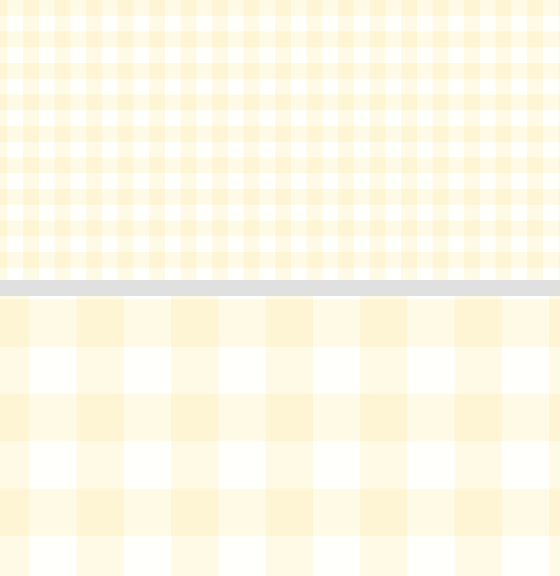
Top, the full canvas; bottom, a detail of the centre.
Reproduce this pattern procedurally as a Shadertoy shader.

```glsl
// Pale yellow gingham: evenly spaced bands crossing on a white ground.

const float PERIOD = 0.1125;       // band spacing, in canvas heights
const float BAND_WIDTH = 0.05625;  // half of each repeat is band
const vec2 BAND_CENTER = vec2(-0.0015, 0.0281); // from the upper left

const vec3 GROUND = vec3(1.0, 1.0, 0.99);
const vec3 SINGLE_LAYER = vec3(1.0, 0.98, 0.90);
const vec3 DOUBLE_LAYER = vec3(0.992, 0.961, 0.827);

// Coverage of a repeated band along one axis, with a softened edge
float bandCoverage(float position, float center, float period, float width, float softness) {
    float offset = (fract((position - center) / period + 0.5) - 0.5) * period;
    return 1.0 - smoothstep(-softness, softness, abs(offset) - 0.5 * width);
}

// Blend the ground, one layer of bands and their crossings
vec3 ginghamColor(float across, float down, vec3 ground, vec3 single, vec3 crossing) {
    vec3 betweenRows = mix(ground, single, across);
    vec3 insideRows = mix(single, crossing, across);
    return mix(betweenRows, insideRows, down);
}

void mainImage(out vec4 fragColor, in vec2 fragCoord) {
    // Height units measured from the upper left corner
    vec2 position = vec2(fragCoord.x, iResolution.y - fragCoord.y) / iResolution.y;
    float softness = 0.75 / iResolution.y;

    float columns = bandCoverage(position.x, BAND_CENTER.x, PERIOD, BAND_WIDTH, softness);
    float rows = bandCoverage(position.y, BAND_CENTER.y, PERIOD, BAND_WIDTH, softness);

    fragColor = vec4(ginghamColor(columns, rows, GROUND, SINGLE_LAYER, DOUBLE_LAYER), 1.0);
}
```
